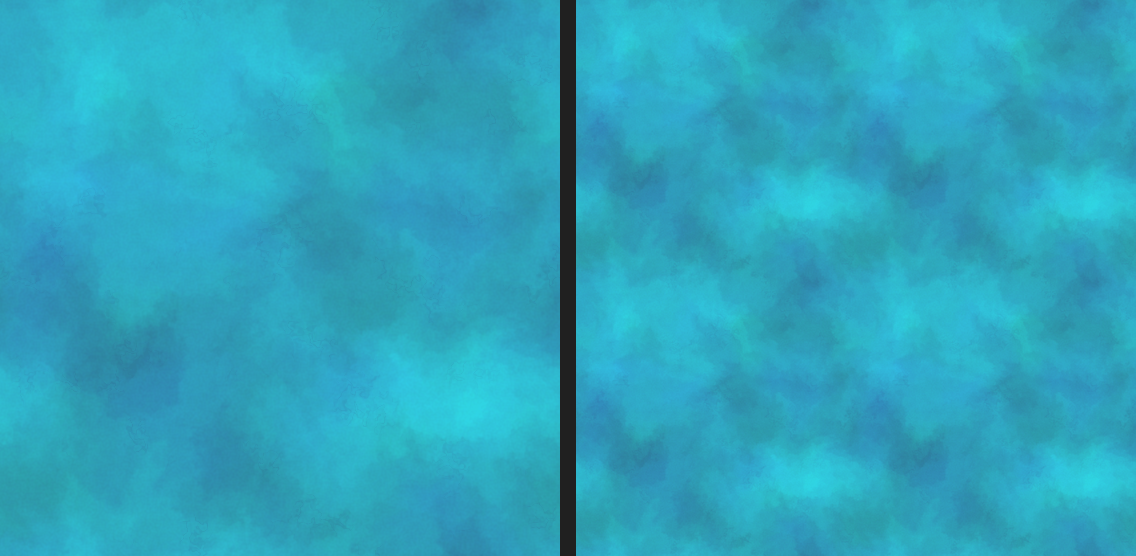
Left: one tile. Right: repeated 2 by 2.
Give the GLSL for this texture, as a Shadertoy shader.

```glsl
// Seamless turquoise watercolour wash with cloudy pools, ragged edges and fine grain.

const float TAU = 6.2831853;

// Integer hash of a lattice cell, from 0 to 1.
float hashCell(ivec2 cell, int seed) {
    uint h = uint(cell.x) * 1597334677u ^ uint(cell.y) * 3812015801u ^ uint(seed) * 2798796415u;
    h = (h ^ (h >> 16)) * 2146121005u;
    h = (h ^ (h >> 15)) * 2221713035u;
    h ^= h >> 16;
    return float(h & 65535u) / 65535.0;
}

// Slope contribution of one lattice corner; cells wrap at the period.
float cornerSlope(ivec2 cell, vec2 offset, int period, int seed) {
    ivec2 wrapped = (cell + period) % period;
    float angle = TAU * hashCell(wrapped, seed);
    return dot(vec2(cos(angle), sin(angle)), offset);
}

// Gradient noise that repeats over the unit square.
float gradientNoise(vec2 uv, int period, int seed) {
    vec2 p = fract(uv) * float(period);
    ivec2 cell = ivec2(floor(p));
    vec2 f = fract(p);
    vec2 u = f * f * f * (f * (f * 6.0 - 15.0) + 10.0);
    float a = cornerSlope(cell, f, period, seed);
    float b = cornerSlope(cell + ivec2(1, 0), f - vec2(1, 0), period, seed);
    float c = cornerSlope(cell + ivec2(0, 1), f - vec2(0, 1), period, seed);
    float d = cornerSlope(cell + ivec2(1, 1), f - vec2(1, 1), period, seed);
    return mix(mix(a, b, u.x), mix(c, d, u.x), u.y);
}

// Sum of octaves, each twice as fine as the last.
float fractalNoise(vec2 uv, int period, int octaves, float gain, int seed) {
    float sum = 0.0;
    float weight = 1.0;
    for (int i = 0; i < octaves; i++) {
        sum += weight * gradientNoise(uv, period, seed + i);
        weight *= gain;
        period *= 2;
    }
    return sum;
}

vec2 fractalOffset(vec2 uv, int period, int octaves, float gain, int seed) {
    return vec2(fractalNoise(uv, period, octaves, gain, seed),
                fractalNoise(uv, period, octaves, gain, seed + 20));
}

// Two crossed waves lay a dark diagonal between bright pools.
float diagonalPools(vec2 uv) {
    return cos(TAU * (uv.x + uv.y - 0.15)) - cos(TAU * (uv.x - uv.y));
}

// Softly gathers a value into layers, like dried edges of paint.
float layerEdges(float value, float layers, float strength) {
    float phase = TAU * value * layers;
    return value - strength * sin(phase) / (TAU * layers);
}

// Thin dark wrinkles, present only in scattered patches.
float creases(vec2 uv, int period, int seed) {
    float ridge = 1.0 - smoothstep(0.0, 0.16, abs(fractalNoise(uv, period, 2, 0.6, seed)));
    float patches = smoothstep(0.12, 0.5, fractalNoise(uv, 7, 3, 0.6, seed + 5));
    return ridge * patches;
}

// Green carries the brightness; blue follows it with a shift of hue.
vec3 washColour(float green, float blueShift) {
    float blue = 0.705 + 0.7 * (green - 0.585) + blueShift;
    return vec3(0.183 + 0.15 * blueShift, green, blue);
}

void mainImage(out vec4 fragColor, in vec2 fragCoord) {
    vec2 uv = fragCoord / iResolution.xy;

    // Broad drift bends the pools, fine drift frays their edges.
    vec2 drift = 0.07 * fractalOffset(uv, 3, 3, 0.5, 11);
    vec2 fray = 0.018 * fractalOffset(uv, 28, 3, 0.7, 57);
    vec2 washed = uv + drift + fray;

    // Large pools and clouds
    float clouds = fractalNoise(washed, 3, 5, 0.55, 101);
    float green = 0.657 + 0.036 * diagonalPools(washed) + 0.165 * clouds;
    green = layerEdges(green, 18.0, 0.6);

    // Surface detail
    float mottle = fractalNoise(uv, 36, 3, 0.75, 151);
    float grain = gradientNoise(uv, 210, 171);
    green += 0.014 * mottle + 0.022 * grain;
    green -= 0.035 * creases(uv + fray, 34, 191);
    green = clamp(green, 0.50, 0.83);

    // Slow change between blue and teal
    float hue = fractalNoise(washed, 4, 3, 0.5, 211);
    float blueShift = 0.085 * hue + 0.018 * gradientNoise(uv, 150, 231);
    fragColor = vec4(washColour(green, blueShift), 1.0);
}
```
